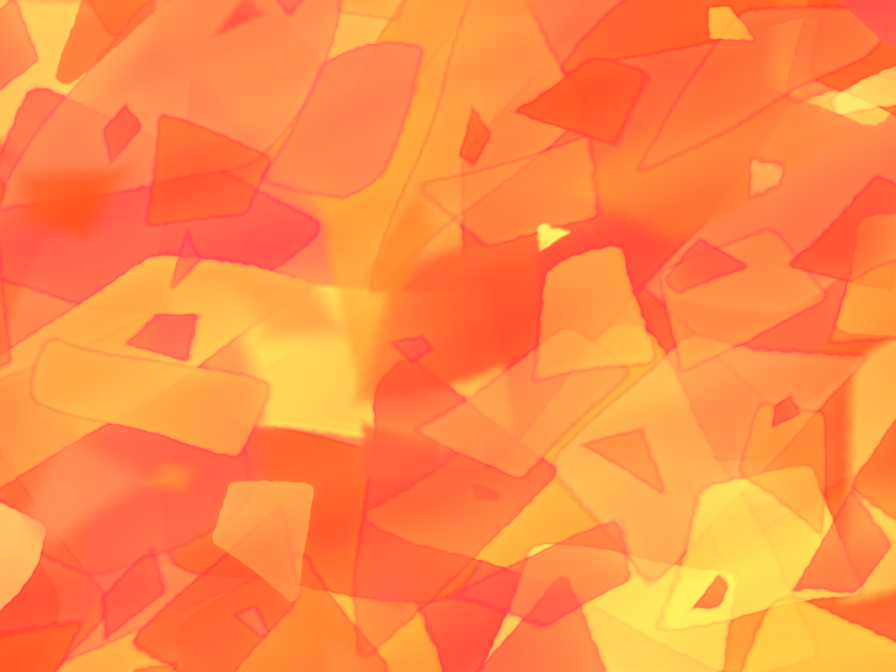
Give the GLSL for this background, as a Shadertoy shader.

```glsl
// Translucent shards in reds, oranges and yellows, stacked from large to small.
// Each shard is a rounded, stretched polygon with a fading fill and a thin rim;
// gradient noise roughens the edges and lays slanted streaks of light on top.

const float TAU = 6.2831853;

vec3 hash3(float n) {
    return fract(sin(n * vec3(12.989, 78.233, 37.719) + 1.7) * 43758.54);
}

vec2 gradient(vec2 cell) {
    float a = TAU * hash3(dot(cell, vec2(1.37, 7.91))).x;
    return vec2(cos(a), sin(a));
}

float gradientNoise(vec2 p) {
    vec2 i = floor(p), f = p - i;
    vec2 u = f * f * f * (f * (f * 6.0 - 15.0) + 10.0);
    vec2 e = vec2(1, 0);
    return mix(mix(dot(gradient(i), f),
                   dot(gradient(i + e.xy), f - e.xy), u.x),
               mix(dot(gradient(i + e.yx), f - e.yx),
                   dot(gradient(i + e.xx), f - e.xx), u.x), u.y);
}

vec2 rotate(vec2 p, float a) {
    float c = cos(a), s = sin(a);
    return vec2(c * p.x + s * p.y, c * p.y - s * p.x);
}

float smoothMax(float a, float b, float k) {
    float h = max(k - abs(a - b), 0.0) / k;
    return max(a, b) + 0.25 * h * h * k;
}

// Distance to an uneven polygon of three or four sides, clipped by a circle
float shardDistance(vec2 p, float radius, float seed) {
    float sides = 3.0 + step(0.45, hash3(seed).z);
    float d = length(p) - 1.9 * radius;
    for (float i = 0.0; i < sides; i++) {
        vec3 h = hash3(seed + 3.31 * i + 0.5);
        float a = (i + 0.55 * (h.x - 0.5)) * TAU / sides;
        float side = dot(p, vec2(cos(a), sin(a))) - radius * mix(0.55, 1.15, h.y);
        d = smoothMax(d, side, 0.16 * radius);
    }
    return d;
}

void mainImage(out vec4 fragColor, in vec2 fragCoord) {
    vec2 uv = fragCoord / iResolution.y;
    float aspect = iResolution.x / iResolution.y;
    float pixel = 1.0 / iResolution.y;

    // Slight bends and ragged edges
    vec2 p = uv + 0.025 * vec2(gradientNoise(uv * 4.0), gradientNoise(uv * 4.0 + 31.0));
    float ragged = 0.0025 * gradientNoise(uv * 70.0);

    float tone = 0.48;  // red to yellow
    float pink = 0.06;  // extra blue
    const float COUNT = 110.0;

    for (float i = 0.0; i < COUNT; i++) {
        vec3 place = hash3(i + 0.13);
        vec3 look = hash3(i + 211.7);
        vec3 finish = hash3(i + 457.3);

        float radius = 0.012 + 0.17 * pow(1.0 - i / COUNT, 1.5);
        vec2 center = fract(i * vec2(0.7549, 0.5698) + 0.08 * place.xy);
        center = (center * 1.2 - 0.1) * vec2(aspect, 1.0);

        // Long axis leans up to the right
        vec2 q = rotate(p - center, 0.5 + 1.7 * (place.z - 0.5));
        q.x /= mix(1.1, 2.1, look.z);
        float d = shardDistance(q, radius, i * 17.3) + ragged;

        // Crisp or blurred fill, fading towards one end
        float blur = max(pixel, 0.022 * smoothstep(0.55, 1.0, finish.x));
        float fade = smoothstep(-2.4, 0.4, q.x / radius * sign(finish.y - 0.5));
        float fill = smoothstep(blur, -blur, d) * mix(0.6, 0.95, finish.z) * mix(0.35, 1.0, fade);
        tone = mix(tone, 0.33 + 0.72 * look.x * look.x * look.x, fill);
        pink = mix(pink, mix(-0.12, 0.13, look.y), fill);

        // Reddish rim inside a faint glow
        float rim = exp(-pow(d / (0.0022 + 0.5 * pixel), 2.0)) * step(finish.x, 0.6);
        float glow = exp(-abs(d) / 0.012) * step(finish.x, 0.75);
        tone += 0.035 * glow - 0.10 * rim;
        pink += 0.035 * rim;
    }

    // Slanted streaks of light
    vec2 streak = rotate(uv, 0.35) * vec2(1.6, 7.0);
    tone += 0.12 * gradientNoise(streak) + 0.05 * gradientNoise(streak * 2.1 + 9.0);
    tone = clamp(tone, 0.29, 0.96);

    float blue = 0.2 + 0.21 * tone * tone + pink * (1.1 - 0.6 * tone);
    fragColor = vec4(1.0, tone, clamp(blue, 0.08, 0.46), 1.0);
}
```
